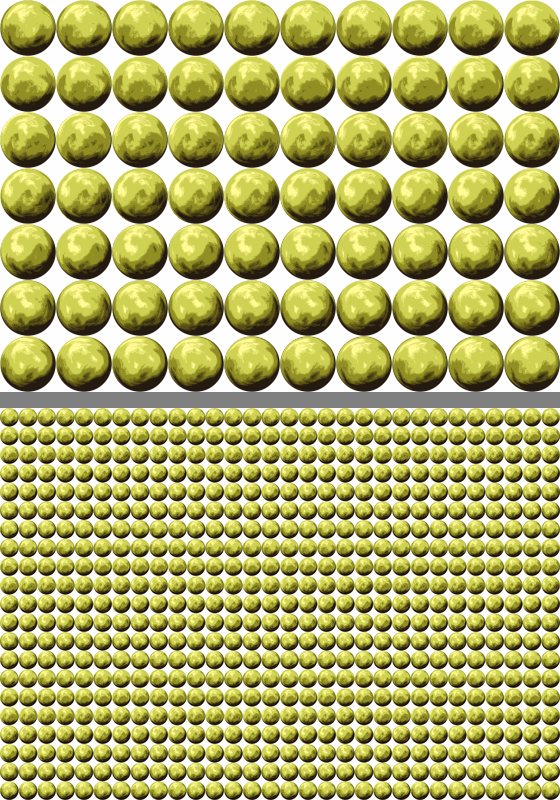
Top: one tile. Bottom: repeated 3 by 3.
Give the GLSL for this pattern, as a Shadertoy shader.

```glsl
// Grid of posterized golden metal balls, each turned slightly further than the last.

const vec2  GRID        = vec2(10.0, 7.0);   // balls across and down
const float RADIUS      = 0.495;             // in cells
const vec3  LIGHT       = vec3(-0.20, 0.50, 0.50);
const float AMBIENT     = 0.10;
const float PATCH_SCALE = 2.3;
const float PATCH_DEPTH = 0.30;
const float FRINGE      = 0.035;             // half width of the in-between tone

// Tone at which each colour gives way to the next lighter one
const float SHADOW_END = 0.02;
const float DEEP_END   = 0.19;
const float OLIVE_END  = 0.49;
const float GOLD_END   = 0.86;

const vec3 PAPER  = vec3(0.995);
const vec3 SHADOW = vec3(0.14, 0.10, 0.06);
const vec3 DEEP   = vec3(0.34, 0.31, 0.08);
const vec3 OLIVE  = vec3(0.57, 0.56, 0.14);
const vec3 GOLD   = vec3(0.81, 0.82, 0.32);
const vec3 SHINE  = vec3(1.00, 0.98, 0.58);

const float TAU = 6.2831853;

mat2 rotation(float angle) {
    float c = cos(angle), s = sin(angle);
    return mat2(c, -s, s, c);
}

// Layered, warped sines: smooth blobs with ragged borders
float patches(vec3 p) {
    float sum = 0.0, amplitude = 0.5;
    for (int i = 0; i < 5; i++) {
        p += 0.35 * sin(p.zxy * 1.3 + float(i));
        sum += amplitude * dot(sin(p), cos(p.yzx));
        p.xy *= rotation(0.9);
        p.yz *= rotation(1.3);
        p = p * 1.85 + 1.7;
        amplitude *= 0.52;
    }
    return sum;
}

// Two soft steps around a threshold, leaving a thin band between the colours
float twoStep(float tone, float threshold, float blur) {
    float lower = smoothstep(-blur, blur, tone - threshold + FRINGE);
    float upper = smoothstep(-blur, blur, tone - threshold - FRINGE);
    return 0.5 * (lower + upper);
}

vec3 metal(float tone, float blur) {
    vec3 color = mix(SHADOW, DEEP, twoStep(tone, SHADOW_END, blur));
    color = mix(color, OLIVE, twoStep(tone, DEEP_END, blur));
    color = mix(color, GOLD, twoStep(tone, OLIVE_END, blur));
    return mix(color, SHINE, twoStep(tone, GOLD_END, blur));
}

void mainImage(out vec4 fragColor, in vec2 fragCoord) {
    vec2 grid = fragCoord / iResolution.xy * GRID;
    vec2 cell = floor(grid);
    vec2 disc = (fract(grid) - 0.5) / RADIUS;
    float pixel = GRID.y / (iResolution.y * RADIUS);

    // Sphere normal and mirrored view direction
    float dist = length(disc);
    vec3 normal = vec3(disc, sqrt(max(1.0 - dist * dist, 0.0)));
    vec3 mirrored = reflect(vec3(0.0, 0.0, -1.0), normal);

    // One full turn over the grid, read row by row from the top
    float frame = cell.x + GRID.x * (GRID.y - 1.0 - cell.y);
    mirrored.xz *= rotation(TAU * frame / (GRID.x * GRID.y));

    // Light plus patchy reflections, cut into flat tones
    float tone = dot(normal, LIGHT) + AMBIENT
               + PATCH_DEPTH * patches(mirrored * PATCH_SCALE);
    float blur = clamp(0.7 * fwidth(tone), 0.001, 0.15);

    float coverage = 1.0 - smoothstep(-0.7 * pixel, 0.7 * pixel, dist - 1.0);
    fragColor = vec4(mix(PAPER, metal(tone, blur), coverage), 1.0);
}
```
